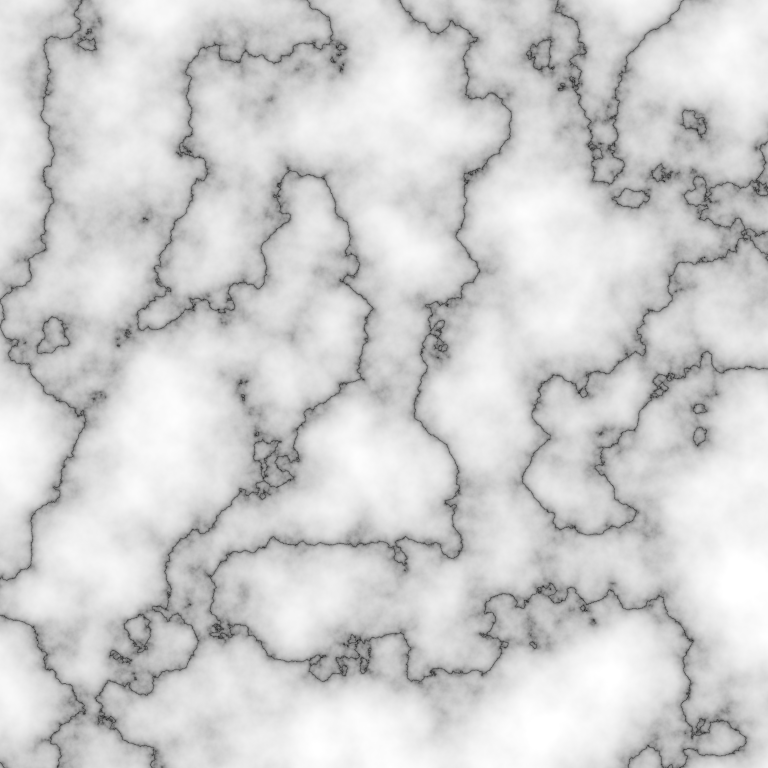
Give the GLSL for this texture, as a WebGL 1 fragment shader.

```glsl
precision highp float;

uniform vec2 u_resolution;

const float TAU = 6.2831853;
const int OCTAVES = 8;
const int SAMPLES = 2;

float hash(vec2 cell) {
  vec3 p = fract(cell.xyx * vec3(0.1031, 0.1030, 0.0973));
  p += dot(p, p.yzx + 33.33);
  return fract((p.x + p.y) * p.z);
}

vec2 gradientAt(vec2 cell) {
  float angle = TAU * hash(cell);
  return vec2(cos(angle), sin(angle));
}

float gradientNoise(vec2 p) {
  vec2 cell = floor(p);
  vec2 f = p - cell;
  vec2 blend = f * f * f * (f * (f * 6.0 - 15.0) + 10.0);
  vec2 e = vec2(1.0, 0.0);
  float a = dot(gradientAt(cell), f);
  float b = dot(gradientAt(cell + e.xy), f - e.xy);
  float c = dot(gradientAt(cell + e.yx), f - e.yx);
  float d = dot(gradientAt(cell + e.xx), f - e.xx);
  return mix(mix(a, b, blend.x), mix(c, d, blend.x), blend.y);
}

// Layered noise, scaled to a standard deviation near one
float fractalNoise(vec2 p, float persistence) {
  mat2 turnAndDouble = 2.0 * mat2(0.8, 0.6, -0.6, 0.8);
  float total = 0.0;
  float amplitude = 4.1;
  for (int i = 0; i < OCTAVES; i++) {
    total += amplitude * gradientNoise(p);
    amplitude *= persistence;
    p = turnAndDouble * p + vec2(17.3, 9.1);
  }
  return total;
}

// Veins run along the zero lines; the logarithm gives them a thin dark core
float marble(float field, float baseTone, float veinDepth) {
  float tone = baseTone + veinDepth * log(abs(field) + 0.001);
  return clamp(tone, 0.0, 1.0);
}

void main() {
  float side = min(u_resolution.x, u_resolution.y);
  float tone = 0.0;

  // Average a small grid of samples inside each pixel
  for (int y = 0; y < SAMPLES; y++) {
    for (int x = 0; x < SAMPLES; x++) {
      vec2 shift = (vec2(float(x), float(y)) + 0.5) / float(SAMPLES) - 0.5;
      vec2 uv = (gl_FragCoord.xy + shift) / side;
      float field = fractalNoise(uv * 3.8 + vec2(31.7, 12.4), 0.5);
      tone += marble(field, 0.885, 0.115);
    }
  }
  tone /= float(SAMPLES * SAMPLES);
  gl_FragColor = vec4(vec3(tone), 1.0);
}
```
